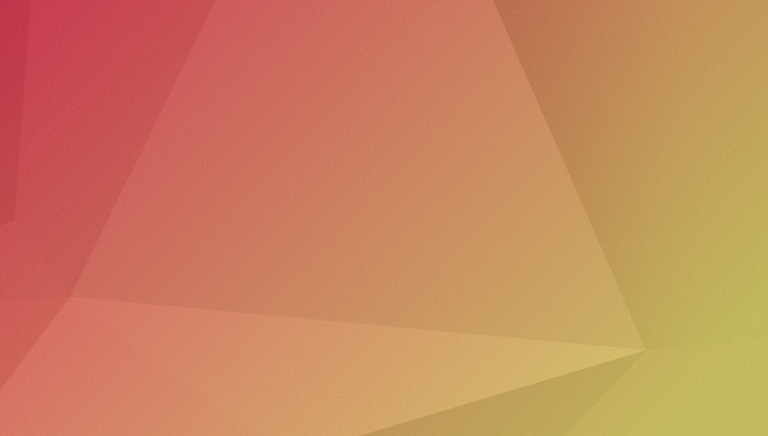
Write a Shadertoy shader that draws this background.

```glsl
// Smooth mask: 1 on the left of the directed line from a to b
float leftOf(vec2 p, vec2 a, vec2 b) {
    vec2 edge = (b - a) * iResolution.xy;
    vec2 offset = (p - a) * iResolution.xy;
    float dist = (edge.x * offset.y - edge.y * offset.x) / length(edge);
    return smoothstep(-0.8, 0.8, dist);
}

vec2 hashGradient(vec2 cell) {
    vec3 q = fract(cell.xyx * vec3(0.1031, 0.103, 0.0973));
    q += dot(q, q.yzx + 33.33);
    return fract((q.xx + q.yz) * q.zy) * 2.0 - 1.0;
}

float gradientNoise(vec2 p) {
    vec2 i = floor(p), f = fract(p);
    vec2 u = f * f * f * (f * (f * 6.0 - 15.0) + 10.0);
    vec2 k = vec2(0.0, 1.0);
    float low = mix(dot(hashGradient(i), f), dot(hashGradient(i + k.yx), f - k.yx), u.x);
    float high = mix(dot(hashGradient(i + k), f - k), dot(hashGradient(i + 1.0), f - 1.0), u.x);
    return mix(low, high, u.y);
}

void mainImage(out vec4 fragColor, in vec2 fragCoord) {
    vec2 p = fragCoord / iResolution.xy;

    // Diagonal gradient from rose through orange to olive
    float t = 0.65 * p.x + 0.35 * (1.0 - p.y);
    vec3 color = mix(vec3(0.81, 0.25, 0.35), vec3(0.80, 0.53, 0.38), clamp(t / 0.5, 0.0, 1.0));
    color = mix(color, vec3(0.785, 0.74, 0.39), clamp((t - 0.5) / 0.4, 0.0, 1.0));

    // The two corners shared by most facets
    vec2 hubLeft = vec2(0.091, 0.319);
    vec2 hubRight = vec2(0.841, 0.197);

    // Left facets
    float left = leftOf(p, hubLeft, vec2(0.281, 1.0)) * leftOf(p, vec2(0.0, 0.105), hubLeft);
    vec2 notch = vec2(0.019, 0.495);
    float sliver = leftOf(p, notch, vec2(0.040, 1.0)) * leftOf(p, vec2(0.0, 0.482), notch);
    float leftLow = left * leftOf(p, hubLeft, notch) * (1.0 - leftOf(p, vec2(0.0, 0.482), notch));
    float leftBase = left * leftOf(p, hubLeft, vec2(0.0, 0.312));
    color *= mix(vec3(1.0), vec3(0.97, 0.90, 0.91), left);
    color *= mix(vec3(1.0), vec3(0.96, 0.92, 0.92), sliver);
    color *= 1.0 + 0.012 * leftLow + 0.02 * leftBase;

    // Bright wedge between the hubs, with a faint crease
    float wedge = leftOf(p, hubRight, hubLeft) * leftOf(p, vec2(0.467, 0.0), hubRight)
                * (1.0 - leftOf(p, vec2(0.0, 0.105), hubLeft));
    float crease = leftOf(p, vec2(0.33, 0.0), hubLeft);
    color *= mix(vec3(1.0), vec3(1.045, 1.06, 1.08) - vec3(0.0, 0.02, 0.01) * crease, wedge);

    // Right facet, shaded toward its upper left
    vec2 rim = vec2(1.0, 0.22);
    float right = (1.0 - leftOf(p, hubRight, vec2(0.642, 1.0))) * leftOf(p, hubRight, rim);
    vec3 shade = mix(vec3(0.92, 0.88, 0.84), vec3(0.96, 0.98, 0.92), smoothstep(0.63, 0.93, p.x));
    color *= mix(vec3(1.0), shade, right);

    // Lower right facets
    vec2 foot = vec2(0.736, 0.0);
    float lower = leftOf(p, hubRight, vec2(0.467, 0.0)) * leftOf(p, foot, hubRight);
    float corner = leftOf(p, hubRight, foot) * leftOf(p, rim, hubRight);
    color *= mix(vec3(1.0), vec3(0.95, 0.95, 0.91), lower);
    color *= mix(vec3(1.0), vec3(0.98, 0.98, 0.94), corner);

    // Fine grain
    color += 0.026 * gradientNoise(p * vec2(290.0, 164.0));
    fragColor = vec4(clamp(color, 0.0, 1.0), 1.0);
}
```
